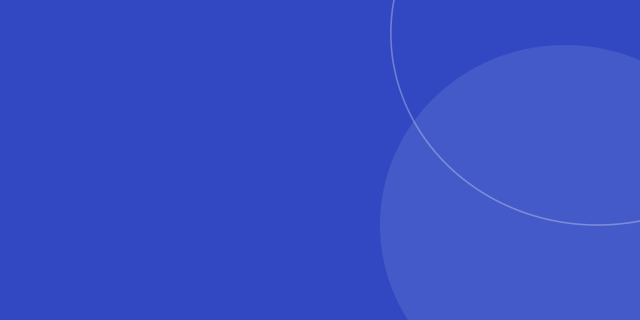
Give the GLSL for this background, as a Shadertoy shader.

```glsl
// Flat blue field with a pale oval and a thin oval ring running off the right side.

#define BASE_COLOR   vec3(0.192, 0.282, 0.761)
#define OVAL_COLOR   vec3(0.263, 0.353, 0.784)
#define RING_COLOR   vec3(1.0)
#define OVAL_CENTER  vec2(1.7656, 0.2969)
#define OVAL_RADII   vec2(0.5781, 0.5625)
#define RING_CENTER  vec2(1.8672, 0.8958)
#define RING_RADII   vec2(0.6458, 0.5990)
#define RING_WIDTH   0.0050
#define RING_OPACITY 0.30

// Approximate signed distance to an axis-aligned ellipse
float ellipseDistance(vec2 p, vec2 radii) {
    float k = length(p / radii);
    float slope = length(p / (radii * radii));
    return k * (k - 1.0) / max(slope, 1e-4);
}

// Antialiased coverage of the region where distance is negative
float coverage(float distance, float pixel) {
    return clamp(0.5 - distance / pixel, 0.0, 1.0);
}

void mainImage(out vec4 fragColor, in vec2 fragCoord) {
    // Canvas height is one unit
    float pixel = 1.0 / iResolution.y;
    vec2 p = fragCoord * pixel;

    // Filled oval
    float oval = ellipseDistance(p - OVAL_CENTER, OVAL_RADII);
    vec3 color = mix(BASE_COLOR, OVAL_COLOR, coverage(oval, pixel));

    // Translucent outline above it
    float ring = abs(ellipseDistance(p - RING_CENTER, RING_RADII)) - 0.5 * RING_WIDTH;
    color = mix(color, RING_COLOR, RING_OPACITY * coverage(ring, pixel));

    fragColor = vec4(color, 1.0);
}
```
